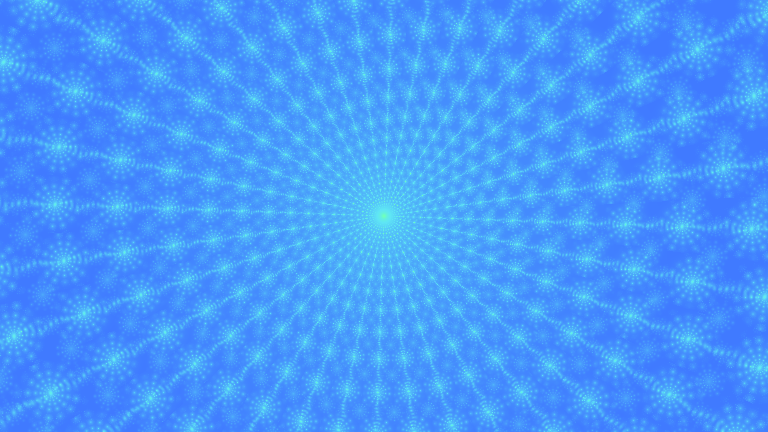
This background is drawn by a WebGL 1 fragment shader. Its source:

```glsl
precision highp float;
// A blue spiral of fractal rosettes that shrink towards a bright cyan centre.
// Log-polar cells place the rosettes on radial arms; each rosette is folded
// into smaller log-polar cells, which gives it its own rings of sparks.
uniform vec2 u_resolution;

const float TAU = 6.2831853;
const float ARMS = 36.0;
const float SECTOR = TAU / ARMS;
const float ROW_PITCH = 0.21;    // log-radius step between rings
const float ROWS_PER_TURN = 5.0; // rings crossed by one turn of the spiral
const float TILT = 0.611;        // direction of the steepest spiral slope
const float ARM_PHASE = 0.052;
const float FIRST_RING = -0.473; // log radius of the reference ring
const float ROSETTE_RADIUS = 0.092;
const float COMPANION_RADIUS = 0.05;
const float KNOT_RADIUS = 0.035;

const vec3 DEEP_BLUE = vec3(0.25, 0.48, 1.0);
const vec3 SKY_BLUE = vec3(0.30, 0.66, 0.98);
const vec3 CYAN = vec3(0.37, 0.90, 0.96);
const vec3 CORE_GREEN = vec3(0.43, 1.0, 0.74);

float hash(vec2 p) {
  vec3 q = fract(vec3(p.xyx) * 0.1031);
  q += dot(q, q.yzx + 33.33);
  return fract((q.x + q.y) * q.z);
}

vec3 palette(float t) {
  vec3 color = mix(DEEP_BLUE, SKY_BLUE, clamp(t / 0.42, 0.0, 1.0));
  color = mix(color, CYAN, clamp((t - 0.42) / 0.58, 0.0, 1.0));
  return mix(color, CORE_GREEN, clamp((t - 1.0) / 0.4, 0.0, 1.0));
}

// Log-radius offset of a ring at a given angle: an uneven spiral.
float ringShift(float angle) {
  float slope = ROWS_PER_TURN * ROW_PITCH / TAU;
  return -slope * angle - 0.18 * sin(angle) - 0.1 * sin(2.0 * angle);
}

vec2 logPolar(vec2 p) {
  return vec2(log(max(length(p), 1e-5)), atan(p.y, p.x + 1e-7));
}

// Offset from the nearest rosette; its ring and arm go to id.
vec2 spiralCell(vec2 polar, out vec2 id) {
  float arm = floor((polar.y - ARM_PHASE) / SECTOR + 0.5);
  float armAngle = arm * SECTOR + ARM_PHASE;
  float radial = polar.x - FIRST_RING - ringShift(armAngle);
  float row = floor(radial / ROW_PITCH + 0.5);
  float turns = floor(arm / ARMS + 0.5);
  id = vec2(row - turns * ROWS_PER_TURN, arm - turns * ARMS);
  return vec2(radial - row * ROW_PITCH, polar.y - armAngle);
}

// Folds a rosette into smaller cells, twisted by one ring per turn.
vec2 foldCell(vec2 p, float arms, float pitch) {
  vec2 polar = logPolar(p);
  float sector = TAU / arms;
  float arm = floor(polar.y / sector + 0.5);
  float radial = polar.x - arm * pitch / arms;
  return vec2(mod(radial + 0.5 * pitch, pitch) - 0.5 * pitch,
              polar.y - arm * sector);
}

float glow(float d) {
  return 0.17 * smoothstep(1.2, 0.2, d) + 0.65 * exp(-5.0 * d);
}

// Light of a rosette with two generations of sparks inside it.
float rosette(vec2 p, float radius, float size, float pixel, float seed) {
  float light = 0.0;
  float envelope = 1.0;
  for (int level = 0; level < 3; level++) {
    float d = length(p) / radius;
    float angle = atan(p.y, p.x + 1e-7);
    float visible = smoothstep(0.3, 1.1, radius * size / pixel);
    light += envelope * visible * glow(d);
    float lobes = 0.13 * cos(5.0 * angle + TAU * seed);
    envelope *= smoothstep(1.15, 0.6, d + lobes);
    size *= length(p);
    p = foldCell(p, 13.0, 0.4);
    radius = 0.2;
  }
  return light;
}

// Rosettes of one lattice, moved by a log-polar offset.
float rosetteField(vec2 polar, vec2 offset, float radius, float size, float pixel) {
  vec2 id;
  vec2 cell = spiralCell(polar + offset, id);
  return rosette(cell, radius, size, pixel, hash(id + 50.0));
}

// Beaded thread that joins the rosettes of one arm.
float thread(vec2 p) {
  float wobble = 0.006 * sin(2.0 * TAU * p.x / ROW_PITCH);
  float across = (p.y - wobble) / 0.008;
  float beads = 0.5 + 0.5 * cos(12.0 * TAU * p.x / ROW_PITCH);
  return exp(-across * across) * beads;
}

void main() {
  float pixel = 1.0 / u_resolution.y;
  vec2 p = (gl_FragCoord.xy - 0.5 * u_resolution) * pixel;
  float c = cos(TILT);
  float s = sin(TILT);
  p = vec2(c * p.x + s * p.y, c * p.y - s * p.x);
  float r = max(length(p), 0.5 * pixel);
  vec2 polar = logPolar(p);

  // Main rosettes, companions between the arms, knots along the threads.
  vec2 halfCell = 0.5 * vec2(ROW_PITCH, SECTOR);
  vec2 id;
  float detail = 0.4 * thread(spiralCell(polar, id));
  detail += rosetteField(polar, vec2(0.0), ROSETTE_RADIUS, r, pixel);
  detail += 0.6 * rosetteField(polar, halfCell, COMPANION_RADIUS, r, pixel);
  detail += 0.5 * rosetteField(polar, vec2(halfCell.x, 0.0), KNOT_RADIUS, r, pixel);

  // Smooth rise towards the centre, with an average for unresolved detail.
  float resolved = smoothstep(0.5, 1.6, ROSETTE_RADIUS * r / pixel);
  float haze = max(0.22 * log(0.66 / r), -0.04);
  gl_FragColor = vec4(palette(haze + mix(0.18, detail, resolved)), 1.0);
}
```
